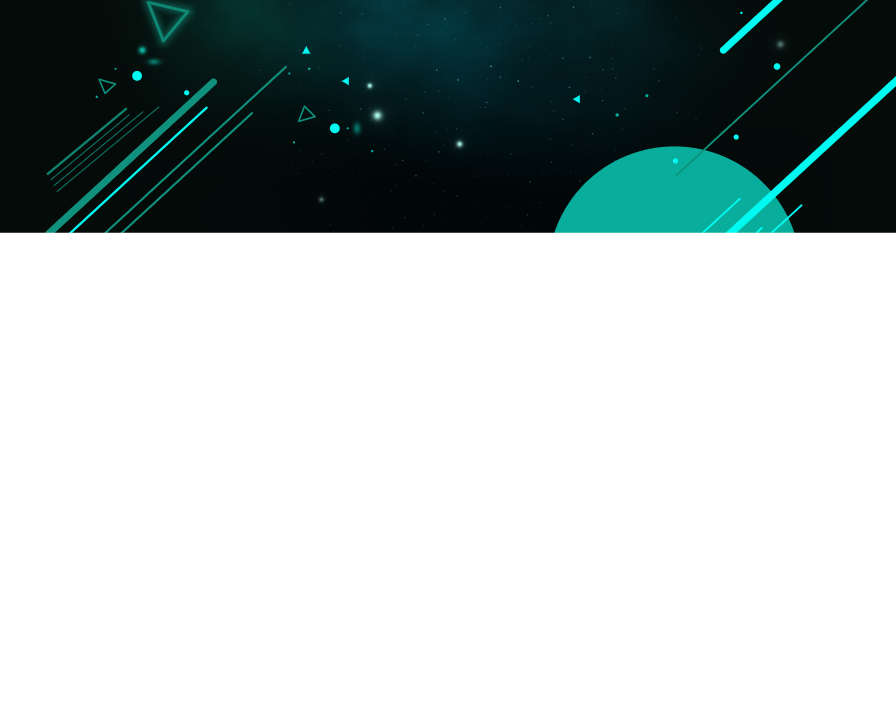
Write a Shadertoy shader that draws this background.

```glsl
const vec3 CYAN = vec3(0.0, 0.98, 0.95);
const vec3 TEAL = vec3(0.06, 0.57, 0.49);
const vec3 DISC = vec3(0.035, 0.68, 0.61);

float hash(vec2 p) {
    return fract(sin(dot(p, vec2(127.1, 311.7))) * 43758.5453);
}

float noise(vec2 p) {
    vec2 i = floor(p), f = fract(p);
    f = f * f * (3.0 - 2.0 * f);
    return mix(mix(hash(i), hash(i + vec2(1, 0)), f.x),
               mix(hash(i + vec2(0, 1)), hash(i + vec2(1, 1)), f.x), f.y);
}

float fbm(vec2 p) {
    float sum = 0.0, amp = 0.5;
    for (int i = 0; i < 4; i++) {
        sum += amp * noise(p);
        p = mat2(1.6, 1.2, -1.2, 1.6) * p;
        amp *= 0.5;
    }
    return sum;
}

float blob(vec2 p, vec2 center, vec2 radius) {
    vec2 q = (p - center) / radius;
    return exp(-dot(q, q));
}

float segment(vec2 p, vec2 a, vec2 b) {
    vec2 pa = p - a, ba = b - a;
    return length(pa - ba * clamp(dot(pa, ba) / dot(ba, ba), 0.0, 1.0));
}

float edgeSide(vec2 p, vec2 a, vec2 b) {
    return (b.x - a.x) * (p.y - a.y) - (b.y - a.y) * (p.x - a.x);
}

// Signed distance; corners run clockwise on screen
float triangle(vec2 p, vec2 a, vec2 b, vec2 c) {
    float d = min(segment(p, a, b), min(segment(p, b, c), segment(p, c, a)));
    float side = min(edgeSide(p, a, b), min(edgeSide(p, b, c), edgeSide(p, c, a)));
    return side > 0.0 ? -d : d;
}

float cover(float d, float blur) {
    return clamp(0.5 - d / blur, 0.0, 1.0);
}

vec3 nebula(vec2 p) {
    float cloud = 0.45 + 1.1 * fbm(p * vec2(1.5, 2.0) + 3.0);
    vec3 col = mix(vec3(0.018, 0.045, 0.035), vec3(0.003, 0.018, 0.024),
                   blob(p, vec2(4.1, 1.6), vec2(2.2, 1.3)));
    col += vec3(0.0, 0.17, 0.20) * cloud * blob(p, vec2(3.6, 0.0), vec2(1.35, 0.85));
    col += vec3(0.005, 0.09, 0.075) * cloud * blob(p, vec2(2.0, 0.2), vec2(0.65, 0.6));
    col += vec3(0.0, 0.065, 0.085) * cloud * blob(p, vec2(4.9, 0.4), vec2(1.1, 0.8));
    return col;
}

// Faint star dust, one possible star per cell
float starDust(vec2 p, float px) {
    vec2 cell = floor(p / 0.09);
    vec2 center = (cell + 0.2 + 0.6 * vec2(hash(cell), hash(cell + 7.3))) * 0.09;
    float size = 0.003 + 0.005 * hash(cell + 2.1);
    float light = step(0.68, hash(cell + 4.7)) * (0.1 + 0.4 * pow(hash(cell + 9.2), 3.0));
    return light * cover(length(p - center) - size, px)
         * blob(p, vec2(4.2, 0.9), vec2(1.7, 1.3));
}

void mainImage(out vec4 fragColor, in vec2 fragCoord) {
    // Canvas is 7.68 by 6.12 units, y measured down from the top
    vec2 p = vec2(fragCoord.x, iResolution.y - fragCoord.y) / iResolution.xy * vec2(7.68, 6.12);
    float px = 6.12 / iResolution.y;
    vec3 col = nebula(p) + vec3(0.5, 0.9, 0.9) * starDust(p, px);

    // Glowing stars: position, size
    vec3 stars[5] = vec3[](vec3(3.235, 0.99, 0.045), vec3(3.17, 0.735, 0.025),
        vec3(3.94, 1.235, 0.03), vec3(2.755, 1.71, 0.025), vec3(6.69, 0.38, 0.035));
    for (int i = 0; i < 5; i++) {
        float r = length(p - stars[i].xy) / stars[i].z;
        float power = i < 3 ? 1.0 : 0.45;
        col += power * (vec3(0.6, 0.75, 0.7) * exp(-r * r * 1.5) + vec3(0.1, 0.2, 0.18) * exp(-r));
    }

    // Rising disc
    col = mix(col, DISC, cover(length(p - vec2(5.78, 2.34)) - 1.085, px));

    // Slanted strokes: lower end, horizontal run, half width
    vec4 strokes[10] = vec4[](
        vec4(0.42, 2.00, 1.41, 0.030), vec4(0.90, 2.00, 1.55, 0.009),
        vec4(1.04, 2.00, 1.12, 0.009), vec4(5.80, 1.50, 1.64, 0.008),
        vec4(0.60, 2.00, 1.17, 0.010), vec4(6.20, 0.43, 0.60, 0.030),
        vec4(6.25, 2.01, 1.50, 0.032), vec4(6.03, 1.99, 0.31, 0.008),
        vec4(6.62, 1.99, 0.25, 0.008), vec4(6.49, 1.99, 0.04, 0.008));
    for (int i = 0; i < 10; i++) {
        vec4 s = strokes[i];
        float d = segment(p, s.xy, s.xy + s.z * vec2(1.0, -0.92)) - s.w;
        col = mix(col, i < 4 ? TEAL : CYAN, cover(d, px));
    }

    // Fine parallel strokes
    for (int i = 0; i < 4; i++) {
        float k = float(i);
        vec2 a = vec2(0.41 + 0.027 * k, 1.49 + 0.05 * k);
        float run = i < 2 ? 0.67 : 0.76 + 0.11 * (k - 2.0);
        float d = segment(p, a, a + run * vec2(1.0, -0.83)) - (i == 0 ? 0.01 : 0.004);
        col = mix(col, TEAL, 0.9 * cover(d, px));
    }

    // Outlined triangles, the largest with a soft glow
    float big = abs(triangle(p, vec2(1.27, 0.02), vec2(1.61, 0.10), vec2(1.40, 0.35)));
    col += TEAL * 0.35 * exp(-big * big / 0.0025);
    col = mix(col, TEAL, 0.9 * cover(big - 0.012, px * 1.5));
    float small = min(abs(triangle(p, vec2(0.85, 0.68), vec2(0.99, 0.72), vec2(0.90, 0.80))),
                      abs(triangle(p, vec2(2.61, 0.91), vec2(2.70, 1.00), vec2(2.56, 1.04))));
    col = mix(col, TEAL, cover(small - 0.007, px));

    // Solid triangles
    float solid = triangle(p, vec2(2.625, 0.395), vec2(2.66, 0.46), vec2(2.59, 0.46));
    for (int i = 0; i < 2; i++) {
        vec2 q = p - (i == 0 ? vec2(2.93, 0.695) : vec2(4.91, 0.85));
        solid = min(solid, triangle(q, vec2(0.0), vec2(0.06, -0.035), vec2(0.06, 0.035)));
    }
    col = mix(col, CYAN, cover(solid, px));

    // Dots: position, radius
    vec3 dots[16] = vec3[](
        vec3(1.175, 0.65, 0.042), vec3(2.87, 1.10, 0.042), vec3(1.60, 0.795, 0.022),
        vec3(6.66, 0.57, 0.028), vec3(6.31, 1.175, 0.022), vec3(5.79, 1.38, 0.022),
        vec3(6.355, 0.11, 0.010), vec3(5.29, 0.985, 0.014), vec3(5.545, 0.82, 0.013),
        vec3(0.83, 0.83, 0.010), vec3(0.99, 0.59, 0.008), vec3(2.48, 0.63, 0.009),
        vec3(2.65, 0.59, 0.010), vec3(2.52, 1.22, 0.009), vec3(3.19, 1.295, 0.010),
        vec3(2.98, 1.10, 0.009));
    for (int i = 0; i < 16; i++) {
        float d = length(p - dots[i].xy) - dots[i].z;
        col = mix(col, i < 7 ? CYAN : DISC, cover(d, px));
    }
    col += DISC * (blob(p, vec2(1.22, 0.43), vec2(0.03))
        + 0.6 * blob(p, vec2(1.32, 0.53), vec2(0.05, 0.025))
        + 0.6 * blob(p, vec2(3.06, 1.10), vec2(0.03, 0.045)));

    // White page below the banner
    col = mix(col, vec3(1.0), cover(1.995 - p.y, px));
    fragColor = vec4(clamp(col, 0.0, 1.0), 1.0);
}
```
